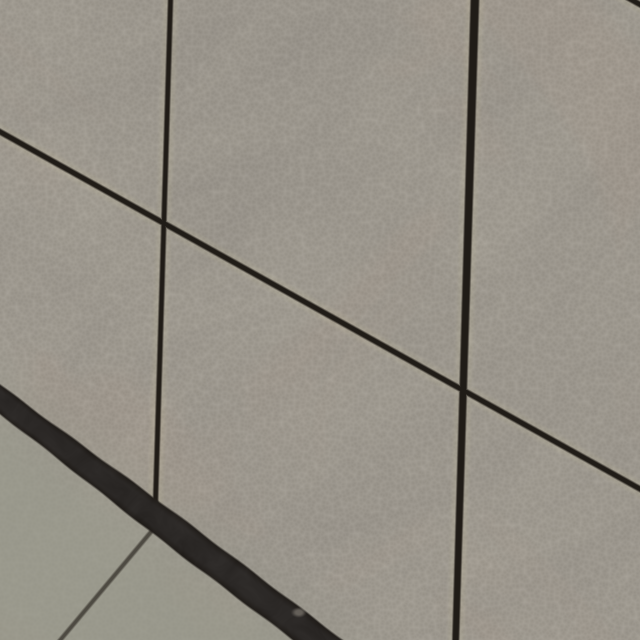
This texture is drawn by a three.js fragment shader. Its source:

```glsl
// Pale stone paving seen at an angle: two leaning upright joints crossed by
// sloping joints, cut off at lower left by a broad dark gap. Joints repeat by
// rounding to the nearest line; sines and cellular noise mottle the stone.

varying vec2 vUv;

const vec3 STONE_LIGHT = vec3(0.635, 0.615, 0.575);
const vec3 STONE_DARK  = vec3(0.575, 0.555, 0.525);
const vec3 STONE_GREEN = vec3(0.595, 0.600, 0.545);
const vec3 STONE_WARM  = vec3(0.640, 0.595, 0.550);
const vec3 JOINT_DARK  = vec3(0.105, 0.088, 0.070);
const vec3 JOINT_FAINT = vec3(0.270, 0.255, 0.225);
const vec3 GAP_DARK    = vec3(0.170, 0.158, 0.150);
const vec3 CHIP_GREY   = vec3(0.450, 0.430, 0.400);

const float SOFT = 0.0022;            // edge blur
const float UPRIGHT_START = 0.2365;   // first upright joint at the bottom
const float UPRIGHT_STEP  = 0.4755;
const float UPRIGHT_LEAN  = 0.030;
const float CROSS_START = 0.794;      // first sloping joint at the left
const float CROSS_STEP  = 0.757;
const float CROSS_SLOPE = -0.558;
const float CROSS_HALF  = 0.0044;
const float GAP_START = 0.376;        // centre of the broad gap at the left
const float GAP_SLOPE = -0.757;
const vec2 SPUR_TOP = vec2(0.236, 0.169);
const vec2 SPUR_END = vec2(0.080, -0.017);
const vec2 CHIP_POS = vec2(0.467, 0.043);
const float GRAIN_SCALE = 150.0;
const float GRAIN_AMOUNT = 0.045;

vec2 hash2(vec2 p) {
  vec2 q = vec2(dot(p, vec2(127.1, 311.7)), dot(p, vec2(269.5, 183.3)));
  return fract(sin(q) * 43758.5);
}

// Distance to the nearest scattered point
float cellular(vec2 p) {
  vec2 cell = floor(p);
  float nearest = 2.0;
  for (int y = -1; y <= 1; y++) {
    for (int x = -1; x <= 1; x++) {
      vec2 c = cell + vec2(float(x), float(y));
      nearest = min(nearest, length(c + hash2(c) - p));
    }
  }
  return nearest;
}

// Smooth blotches from warped sines
float mottle(vec2 p) {
  float sum = 0.0;
  float gain = 0.5;
  for (int i = 0; i < 4; i++) {
    p += 0.6 * sin(p.yx * 1.3 + float(i) * 2.1);
    sum += gain * sin(p.x) * sin(p.y);
    p = mat2(1.5, 1.1, -1.1, 1.5) * p + 1.7;
    gain *= 0.6;
  }
  return sum;
}

float segmentDistance(vec2 p, vec2 a, vec2 b) {
  vec2 ab = b - a;
  float t = clamp(dot(p - a, ab) / dot(ab, ab), 0.0, 1.0);
  return length(p - a - ab * t);
}

float band(float dist, float halfWidth) {
  return 1.0 - smoothstep(halfWidth - SOFT, halfWidth + SOFT, dist);
}

vec3 stone(vec2 p, vec2 slab) {
  vec2 along = vec2(p.x * 0.8 + p.y * 0.6, p.y * 0.8 - p.x * 0.6);
  float streak = mottle(along * vec2(7.0, 24.0));
  float blotch = mottle(p * 9.0 + 4.0);
  float tint = hash2(slab + 3.0).x - 0.5;
  float light = 0.66 + 0.22 * streak + 0.18 * blotch + 0.15 * tint;
  vec3 col = mix(STONE_DARK, STONE_LIGHT, clamp(light, 0.0, 1.2));
  col = mix(col, STONE_WARM, 0.35 * smoothstep(0.1, 0.6, mottle(p * 6.0 + 9.0)));
  float grain = cellular(p * GRAIN_SCALE) + 0.5 * cellular(p * GRAIN_SCALE * 0.45);
  return col + GRAIN_AMOUNT * (grain - 0.72);
}

void main() {
  vec2 p = vUv;

  // Nearest upright joint, broader to the right and toward the top
  float u = (p.x - UPRIGHT_START - UPRIGHT_LEAN * p.y) / UPRIGHT_STEP;
  float column = floor(u + 0.5);
  float uprightDist = abs(u - column) * UPRIGHT_STEP;
  float uprightHalf = 0.0040 + clamp(column, 0.0, 1.0) * (0.0013 + 0.0014 * p.y);

  // Nearest sloping joint
  float v = (p.y - CROSS_START - CROSS_SLOPE * p.x) / CROSS_STEP;
  float crossDist = abs(v - floor(v + 0.5)) * CROSS_STEP / length(vec2(1.0, CROSS_SLOPE));

  // Broad gap, widening slightly away from the left
  float gapSide = (p.y - GAP_START - GAP_SLOPE * p.x) / length(vec2(1.0, GAP_SLOPE));
  float gapHalf = 0.0185 + 0.005 * smoothstep(0.0, 0.3, p.x) + 0.0007 * sin(p.x * 70.0);
  float above = smoothstep(-SOFT, SOFT, gapSide);

  // Stone, greener toward the lower left and beside the joints
  vec3 col = stone(p, vec2(floor(u), floor(v)));
  col = mix(col, STONE_GREEN, 0.65 * (1.0 - smoothstep(-0.10, 0.10, gapSide)));
  float edgeDist = min(uprightDist - uprightHalf, crossDist - CROSS_HALF);
  col += vec3(0.028, 0.027, 0.010) * above * (1.0 - smoothstep(0.002, 0.012, edgeDist));

  // Joints of the main paving, then the faint spur below the gap
  float joint = max(band(uprightDist, uprightHalf), band(crossDist, CROSS_HALF));
  col = mix(col, JOINT_DARK, joint * above * 0.96);
  float spur = band(segmentDistance(p, SPUR_TOP, SPUR_END), 0.0033);
  col = mix(col, JOINT_FAINT, spur * (1.0 - above) * 0.9);

  // Gap with darker rims and a worn chip on its upper edge
  float rim = smoothstep(0.5, 1.0, abs(gapSide) / gapHalf);
  vec3 gapCol = mix(GAP_DARK, JOINT_DARK, 0.6 * rim) + 0.02 * mottle(p * 60.0);
  float chip = 1.0 - smoothstep(0.003, 0.011, length((p - CHIP_POS) * vec2(0.8, 1.2)));
  gapCol = mix(gapCol, CHIP_GREY, 0.8 * chip);
  col = mix(col, gapCol, band(abs(gapSide), gapHalf));

  gl_FragColor = vec4(col, 1.0);
}
```
